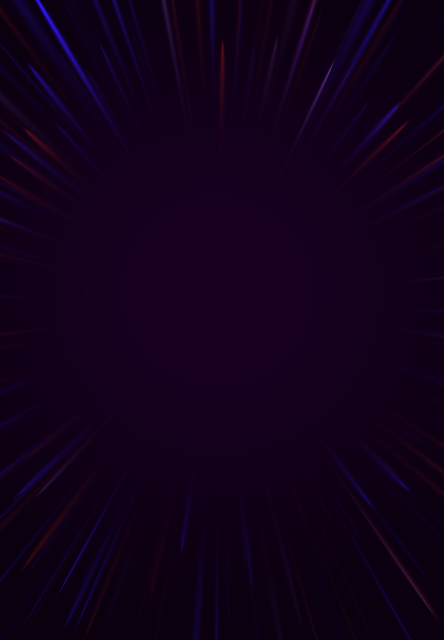
This background is drawn by a Shadertoy shader. Its source:

```glsl
const float TAU = 6.2831853;

vec4 hash4(vec2 p) {
    vec4 q = fract(p.xyxy * vec4(0.1031, 0.1030, 0.0973, 0.1099));
    q += dot(q, q.wzxy + 33.33);
    return fract((q.xxyz + q.yzzw) * q.zywx);
}

// Blue mostly, then ember red, with a few pale violet streaks
vec3 streakColor(float pick) {
    vec3 blue = vec3(0.13, 0.07, 0.82);
    vec3 ember = vec3(0.46, 0.09, 0.04);
    vec3 violet = vec3(0.42, 0.24, 0.56);
    return pick < 0.56 ? blue : (pick < 0.88 ? ember : violet);
}

// One ring of radial streaks, a single jittered streak in each angular cell
vec3 streakRing(float angle, float radius, float count, float seed, float width, vec2 tips) {
    float turn = fract(angle / TAU + seed * 0.137) * count;
    vec4 rnd = hash4(vec2(floor(turn) + 3.0, seed * 17.0 + 5.0));
    vec4 rnd2 = hash4(vec2(floor(turn) + 71.0, seed * 29.0 + 11.0));

    float start = mix(0.13, 0.24, rnd.x);
    float tip = mix(tips.x, tips.y, rnd.y);
    float along = clamp((radius - start) / (tip - start), 0.0, 1.0);
    float across = (fract(turn) - mix(0.3, 0.7, rnd.z)) * TAU / count * radius;

    // Widens outward, then narrows to a needle point
    float taper = mix(0.3, 1.0, along) * sqrt(1.0 - smoothstep(0.6, 1.03, along));
    float sigma = max(width * taper * mix(0.6, 1.4, rnd2.x), 0.0007);
    float body = exp(-across * across / (2.0 * sigma * sigma));
    float fade = along * along * (1.0 - smoothstep(0.9, 1.0, along));
    float strength = mix(0.08, 1.0, rnd2.y * rnd2.y);
    return streakColor(rnd.w) * body * fade * strength;
}

void mainImage(out vec4 fragColor, in vec2 fragCoord) {
    vec2 uv = fragCoord / iResolution.xy;
    vec2 canvas = vec2(iResolution.x / iResolution.y, 1.0);

    // Dark violet glow, slightly above the middle
    float glowDist = length((uv - vec2(0.49, 0.545)) * canvas);
    vec3 color = mix(vec3(0.098, 0.0, 0.138), vec3(0.038, 0.0, 0.056),
                     smoothstep(0.0, 0.58, glowDist));

    // Streaks share one vanishing point
    vec2 ray = (uv - vec2(0.494, 0.525)) * canvas;
    float radius = length(ray);
    float angle = atan(ray.y, ray.x);

    // Sides stay dim, the top is brightest
    float vertical = ray.y / max(radius, 0.001);
    float level = mix(0.6, 1.0, abs(vertical)) * mix(0.8, 1.1, smoothstep(-0.3, 0.5, vertical));
    level *= mix(0.35, 1.0, smoothstep(0.22, 0.44, radius));

    // Thin sharp streaks
    vec3 streaks = vec3(0.0);
    for (int i = 0; i < 4; i++) {
        float layer = float(i);
        streaks += streakRing(angle, radius, 31.0 + 6.0 * layer, layer + 1.0, 0.0032, vec2(0.38, 0.66));
    }

    // Broad soft streaks that run off the canvas, strongest toward the top
    vec3 haze = vec3(0.0);
    for (int i = 0; i < 2; i++) {
        float layer = float(i);
        haze += streakRing(angle, radius, 27.0 + 8.0 * layer, layer + 7.0, 0.0065, vec2(0.58, 0.75));
    }
    color += level * (0.9 * streaks + haze * mix(0.12, 0.5, smoothstep(-0.2, 0.8, vertical)));

    fragColor = vec4(color, 1.0);
}
```
